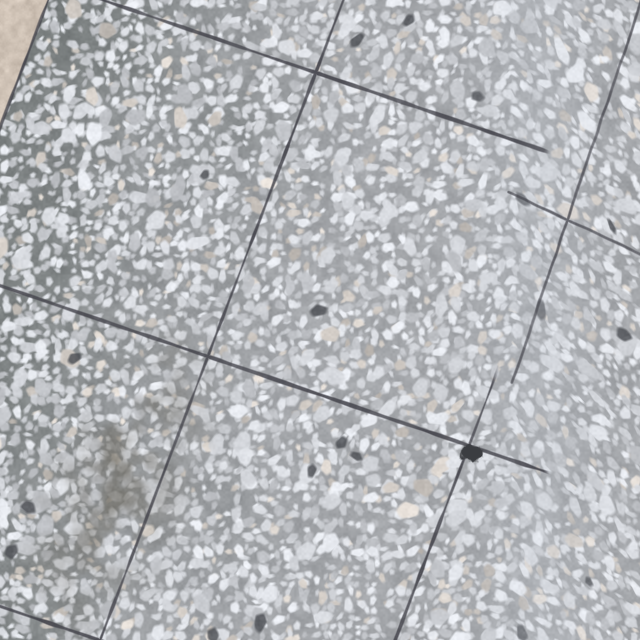
Write a Shadertoy shader that draws this texture.

```glsl
// Slanted grey terrazzo paving: pale stone chips, thin dark joints and a misaligned strip on the right.
const vec2 TILE = vec2(0.461, 0.501);          // joint spacing along x and y
const vec2 SLANT = vec2(0.380, 0.341);         // lean of columns and rows
const vec2 GRID_ORIGIN = vec2(0.5365, -0.0547);
const vec2 JOINT_HALF = vec2(0.0021, 0.0026);  // half widths of columns and rows
const vec2 JOINT_END = vec2(0.777, 0.858);     // where columns and rows stop
const float SEAM_X = 0.80;
const float SEAM_SHEAR = 0.5;
const float CHIP_SOFTNESS = 0.0026;
const int CHIP_SIDES = 5;
const float TAU = 6.28318;

const vec3 CEMENT_DARK = vec3(0.47, 0.49, 0.49);
const vec3 CEMENT_LIGHT = vec3(0.635, 0.645, 0.66);
const vec3 CHIP_COOL = vec3(0.935, 0.947, 0.97);
const vec3 CHIP_WARM = vec3(0.93, 0.90, 0.87);
const vec3 PIT = vec3(0.31, 0.32, 0.34);
const vec3 JOINT = vec3(0.27, 0.27, 0.30);
const vec3 STAIN = vec3(0.43, 0.42, 0.39);
const vec3 BORDER = vec3(0.81, 0.76, 0.71);

vec3 hash3(vec2 p) {
    vec3 q = fract(p.xyx * vec3(0.1031, 0.1030, 0.0973));
    q += dot(q, q.yxz + 33.33);
    return fract((q.xxy + q.yzz) * q.zyx);
}

float noise(vec2 p) {
    vec2 i = floor(p), f = fract(p);
    f = f * f * (3.0 - 2.0 * f);
    return mix(mix(hash3(i).x, hash3(i + vec2(1, 0)).x, f.x),
               mix(hash3(i + vec2(0, 1)).x, hash3(i + vec2(1, 1)).x, f.x), f.y);
}

float fbm(vec2 p) {
    return 0.55 * noise(p) + 0.3 * noise(p * 2.1 + 7.0) + 0.15 * noise(p * 4.3 + 19.0);
}

float segmentDistance(vec2 p, vec2 a, vec2 b) {
    vec2 ab = b - a;
    return length(p - a - ab * clamp(dot(p - a, ab) / dot(ab, ab), 0.0, 1.0));
}

// Rounded irregular polygon, negative inside, in units of its radius
float chipShape(vec2 q, vec3 rnd) {
    float sum = 0.0;
    for (int i = 0; i < CHIP_SIDES; i++) {
        float k = float(i);
        float angle = (k + rnd.x) * TAU / float(CHIP_SIDES);
        float reach = 0.78 + 0.5 * fract(rnd.y * 17.0 + k * 0.618);
        sum += pow(max(dot(q, vec2(cos(angle), sin(angle))) / reach, 0.0), 6.0);
    }
    return pow(sum + 1e-6, 1.0 / 6.0) - 1.0;
}

// Lays one size of scattered chips over the base colour
vec3 addChips(vec3 base, vec2 p, float cell, float density, float seed, bool pits) {
    vec2 home = floor(p / cell);
    float soft = max(CHIP_SOFTNESS, 0.8 / iResolution.y);
    for (int j = -1; j <= 1; j++)
    for (int i = -1; i <= 1; i++) {
        vec2 id = home + vec2(i, j);
        vec3 place = hash3(id + seed), look = hash3(id + seed + 57.3);
        if (place.z > density) continue;
        vec2 q = p / cell - id - 0.5 - (place.xy - 0.5) * 0.7;
        float turn = -0.9 + (look.x - 0.5) * 2.6;
        q = mat2(cos(turn), -sin(turn), sin(turn), cos(turn)) * q;
        q *= mix(vec2(0.95, 1.05), vec2(0.75, 1.35), look.y);
        float radius = mix(0.23, 0.41, look.z);
        float edge = soft / (radius * cell);
        float cover = 1.0 - smoothstep(-edge, edge, chipShape(q / radius, look.yzx));
        float tone = mix(0.78, 1.02, fract(look.x * 7.0 + place.x));
        vec3 chip = mix(CHIP_COOL, CHIP_WARM, step(0.9, place.y)) * tone;
        base = mix(base, pits ? PIT : chip, cover * (pits ? 0.85 : 0.93));
    }
    return base;
}

void mainImage(out vec4 fragColor, in vec2 fragCoord) {
    vec2 p = fragCoord / iResolution.xy;
    p.y = 1.0 - p.y; // measured from the top edge
    float px = 1.0 / iResolution.y;

    // Cement, darker and greener towards the upper left
    float light = smoothstep(0.0, 0.65, p.x + 0.25 * p.y + 0.35 * (fbm(p * 5.0) - 0.5));
    vec3 col = mix(CEMENT_DARK, CEMENT_LIGHT, light);
    col += 0.11 * (fbm(p * 45.0) - 0.5);

    // Chips, sheared beyond the seam
    vec2 q = p;
    q.y -= SEAM_SHEAR * max(p.x - SEAM_X, 0.0);
    col = addChips(col, q, 0.0135, 0.70, 11.0, false);
    col = addChips(col, q + 0.007, 0.0215, 0.82, 83.0, false);
    col = addChips(col, q + 0.013, 0.034, 0.26, 151.0, false);
    col = addChips(col, q, 0.026, 0.012, 230.0, true);

    // Brown stain, pale haze along the seam, fine grain
    vec2 s = (p - vec2(0.19, 0.74)) * mat2(0.93, 0.37, -0.37, 0.93) / vec2(0.08, 0.19);
    float stain = exp(-dot(s, s)) * smoothstep(0.3, 0.75, fbm(p * 22.0));
    col = mix(col, STAIN, 0.75 * stain);
    float haze = exp(-pow((p.x - 0.84) / 0.09, 2.0));
    col = mix(col, vec3(0.79, 0.81, 0.84), 0.28 * haze);
    col += 0.04 * (noise(p * 260.0) - 0.5);

    // Plain sandy border past the outermost column
    vec2 grid = p + SLANT * vec2(p.y, -p.x) - GRID_ORIGIN;
    float border = 1.0 - smoothstep(-px, px, grid.x + TILE.x);
    col = mix(col, BORDER + 0.16 * (fbm(p * 90.0) - 0.5), border);

    // Main joints, then the two offset joints beyond the seam
    vec2 wobble = 0.0022 * (vec2(noise(p * 38.0), noise(p * 38.0 + 9.0)) - 0.5);
    vec2 gap = abs(fract(grid / TILE + 0.5) - 0.5) * TILE / sqrt(1.0 + SLANT * SLANT);
    gap = abs(gap + wobble);
    vec2 line = 1.0 - smoothstep(JOINT_HALF - px, JOINT_HALF + px, gap);
    line *= 1.0 - smoothstep(JOINT_END - 0.01, JOINT_END + 0.004, p.xx);
    float offsetGap = min(segmentDistance(p + wobble, vec2(1.003, 0.0), vec2(0.80, 0.598)),
                          segmentDistance(p + wobble, vec2(0.795, 0.30), vec2(1.01, 0.402)));
    float offsetLine = 1.0 - smoothstep(JOINT_HALF.x - px, JOINT_HALF.x + px, offsetGap);
    float joint = max(max(line.x, line.y), 0.85 * offsetLine);
    col = mix(col, JOINT, joint * mix(0.72, 0.95, noise(p * 30.0)));

    // Broken corner at a joint crossing
    vec2 c = (p - vec2(0.738, 0.708)) / vec2(0.019, 0.015);
    float hole = length(c) + 0.9 * (fbm(p * 85.0) - 0.5);
    col = mix(col, PIT * 0.75, 1.0 - smoothstep(0.8, 1.05, hole));

    fragColor = vec4(clamp(col, 0.0, 1.0), 1.0);
}
```
